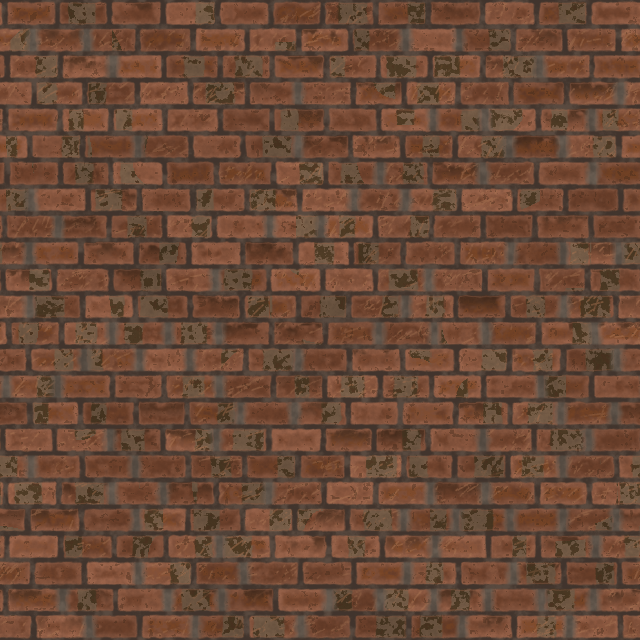
This texture is drawn by a WebGL 1 fragment shader. Its source:

```glsl
precision highp float;
// Weathered brick wall: 12 bricks across, 24 courses up, in a jittered half bond.
// Rounded brick distances are roughened by tiling noise, then layered with
// pale rims, burnt cores, mossy blocks, fine scratches and stained joints.

uniform vec2 u_resolution;

const vec2 GRID = vec2(12.0, 24.0);
const vec3 MORTAR = vec3(0.255, 0.205, 0.175);
const vec3 MORTAR_PALE = vec3(0.35, 0.29, 0.25);
const vec3 STAIN = vec3(0.38, 0.34, 0.30);
const vec3 RUST = vec3(0.43, 0.255, 0.17);
const vec3 CLAY = vec3(0.55, 0.355, 0.265);
const vec3 ORANGE = vec3(0.46, 0.26, 0.13);
const vec3 BURNT = vec3(0.27, 0.17, 0.11);
const vec3 LICHEN = vec3(0.44, 0.36, 0.28);
const vec3 MOSS = vec3(0.25, 0.20, 0.12);
const vec3 SCRATCH = vec3(0.60, 0.41, 0.29);

float hash(vec2 p) {
  vec3 q = fract(p.xyx * vec3(0.1031, 0.1030, 0.0973));
  q += dot(q, q.yzx + 33.33);
  return fract((q.x + q.y) * q.z);
}

// Random value for a grid cell that wraps around the canvas
float cellHash(vec2 cell, float seed) {
  return hash(mod(cell, GRID) + seed * vec2(17.0, 31.0));
}

float noise(vec2 p, vec2 period) {
  vec2 i = floor(p), f = fract(p);
  f = f * f * (3.0 - 2.0 * f);
  vec2 a = mod(i, period), b = mod(i + 1.0, period);
  return mix(mix(hash(a), hash(vec2(b.x, a.y)), f.x),
             mix(hash(vec2(a.x, b.y)), hash(b), f.x), f.y);
}

float fbm(vec2 p, vec2 period) {
  float sum = 0.0, gain = 0.533;
  for (int i = 0; i < 4; i++) {
    sum += gain * noise(p, period);
    p *= 2.0;
    period *= 2.0;
    gain *= 0.5;
  }
  return sum;
}

// Coverage of fine, mostly rising strokes inside one brick
float scratches(vec2 p, vec2 brick, float pixel) {
  float cover = 0.0;
  for (int i = 0; i < 9; i++) {
    float s = 20.0 + 4.0 * float(i);
    vec2 center = vec2(2.0, 1.0) * vec2(cellHash(brick, s), cellHash(brick, s + 1.0));
    float angle = mix(0.15, 1.25, cellHash(brick, s + 2.0));
    float halfLength = mix(0.08, 0.45, cellHash(brick, s + 3.0));
    vec2 dir = vec2(cos(angle), sin(angle));
    vec2 v = p - center;
    float along = dot(v, dir);
    float bend = 0.12 * along * along;
    float d = length(vec2(max(abs(along) - halfLength, 0.0), dot(v, vec2(-dir.y, dir.x)) + bend));
    cover = max(cover, 1.0 - smoothstep(0.008, 0.018 + pixel, d));
  }
  return cover;
}

vec3 brickColor(vec2 p, vec2 wall, vec2 brick, float edge, float pixel) {
  float broad = fbm(wall * 2.0, vec2(48.0));
  float fine = fbm(wall * 6.0 + 3.0, vec2(144.0));
  float tone = cellHash(brick, 1.0);

  // Fired face with a pale, uneven border
  float rim = 1.0 - smoothstep(0.0, 0.30, edge + (broad - 0.5) * 0.55);
  float powder = smoothstep(0.45, 0.65, broad + (tone - 0.5) * 0.45);
  vec3 color = mix(RUST, CLAY, clamp(rim * 0.75 + powder * 0.6, 0.0, 1.0));
  float core = smoothstep(0.10, 0.30, edge) * smoothstep(0.5, 0.8, cellHash(brick, 2.0));
  color = mix(color, ORANGE, core * 0.65 * smoothstep(0.3, 0.6, fine));
  float burn = smoothstep(0.62, 0.9, cellHash(brick, 3.0)) * smoothstep(0.25, 0.8, p.y);
  color = mix(color, BURNT, burn * 0.8 * smoothstep(0.38, 0.62, broad));

  // Block of lichen and moss, gathered in larger zones of the wall
  float zone = noise(wall / 3.0, vec2(8.0));
  float grown = step(0.56, cellHash(brick, 4.0) * 0.6 + zone * 0.5);
  float start = mix(0.0, 1.2, cellHash(brick, 5.0));
  float width = mix(0.55, 1.2, cellHash(brick, 6.0));
  float across = p.x + (fine - 0.5) * 0.12;
  float block = smoothstep(start, start + 0.08, across)
              * (1.0 - smoothstep(start + width, start + width + 0.08, across));
  float speckle = smoothstep(0.46, 0.57, fine + (broad - 0.5) * 0.5 - rim * 0.08);
  color = mix(color, mix(LICHEN, MOSS, speckle), grown * block * 0.85);

  // Wear
  float scored = smoothstep(0.35, 0.65, cellHash(brick, 7.0));
  float broken = smoothstep(0.3, 0.55, fine);
  color = mix(color, SCRATCH, scratches(p, brick, pixel) * scored * broken * 0.55);
  color = mix(color, BURNT, smoothstep(0.67, 0.74, fine) * 0.5);
  float lip = smoothstep(0.0, 0.025, edge) * (1.0 - smoothstep(0.03, 0.08, edge));
  color = mix(color, CLAY, lip * 0.45);
  return color * (0.93 + 0.14 * tone) * (0.88 + 0.24 * fine);
}

void main() {
  vec2 uv = gl_FragCoord.xy / u_resolution * GRID;
  vec2 wall = uv * vec2(2.0, 1.0);
  float pixel = GRID.y / min(u_resolution.x, u_resolution.y);

  // Nearest upright joint decides which brick this point belongs to
  float row = floor(uv.y);
  float shift = 0.10 + 0.5 * mod(row + 1.0, 2.0) + 0.12 * (hash(vec2(row, 9.0)) - 0.5);
  float x = uv.x - shift;
  vec2 joint = vec2(floor(x + 0.5), row);
  float side = x - joint.x - 0.08 * (cellHash(joint, 8.0) - 0.5);
  vec2 brick = joint - vec2(step(side, 0.0), 0.0);
  vec2 local = vec2(2.0 * (side + step(side, 0.0)), fract(uv.y));

  // Rough, rounded brick outline measured in course heights
  vec2 gap = vec2(2.0 * abs(side), 0.5 - abs(local.y - 0.5));
  float rough = fbm(wall * 4.0 + 7.0, vec2(96.0)) - 0.5;
  vec2 inset = gap - vec2(0.10, 0.085) + rough * 0.09;
  float edge = min(inset.x, inset.y);
  float outline = 0.08 - length(max(0.08 - inset, 0.0));
  float face = smoothstep(-0.025 - pixel * 0.5, 0.03 + pixel * 0.5, outline);

  // Mortar, then bricks, then grey stains bleeding over some joints
  float dust = fbm(wall * 3.0, vec2(72.0));
  vec3 color = mix(MORTAR, MORTAR_PALE, smoothstep(0.35, 0.8, dust));
  color = mix(color, brickColor(local, wall, brick, edge, pixel), face);
  float stained = step(0.68, cellHash(joint, 10.0)) * smoothstep(0.03, 0.14, gap.y);
  float bleed = 1.0 - smoothstep(0.08, 0.36, gap.x + rough * 0.2);
  color = mix(color, STAIN * (0.8 + 0.4 * dust), stained * bleed * 0.75);

  gl_FragColor = vec4(color, 1.0);
}
```
